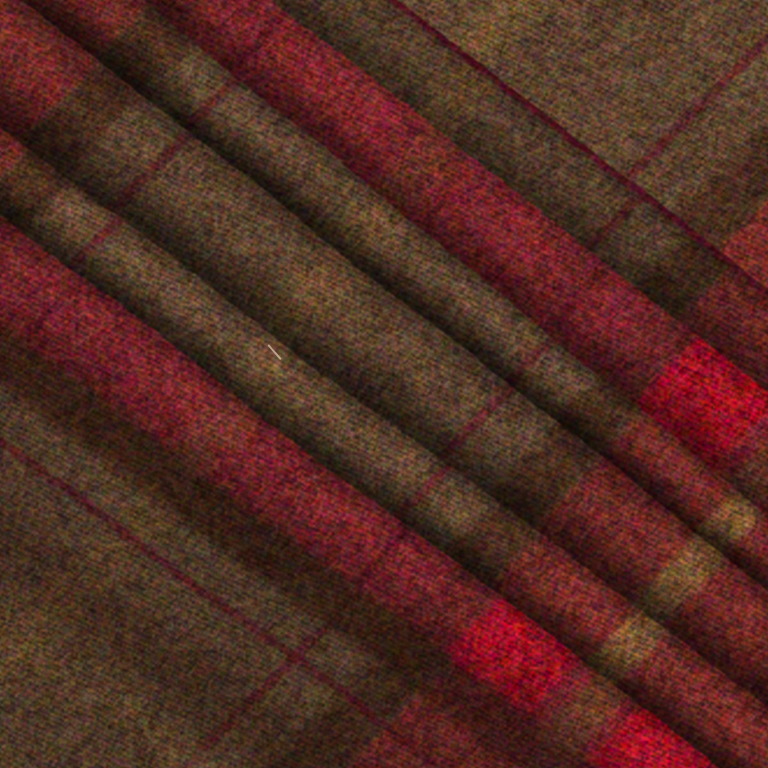
Give the GLSL for this texture, as a Shadertoy shader.

```glsl
const int STRIPS = 8;
const int LOOSE = 7;                       // flat cloth below the last fold
const vec3 BROWN = vec3(0.335, 0.240, 0.170);
const vec3 UMBER = vec3(0.215, 0.115, 0.075);
const vec3 OCHRE = vec3(0.430, 0.310, 0.180);
const vec3 RUST = vec3(0.395, 0.150, 0.135);
const vec3 CRIMSON = vec3(0.440, 0.140, 0.155);
const vec3 SCARLET = vec3(0.590, 0.065, 0.130);
const vec3 MAROON = vec3(0.320, 0.080, 0.120);
const vec3 HAIR = vec3(0.80, 0.72, 0.62);
const float SETT_CENTRE = 0.375;
const float TWILL_FREQ = 150.0;
const float TWILL_DEPTH = 0.09;
const float GRAIN = 0.95;
const float TINT = 0.13;

// Upper edge of each strip: height at the left side, slope (y runs down)
const vec2 EDGE[8] = vec2[8](
    vec2(-1.20, 0.78), vec2(-0.407, 0.78), vec2(-0.283, 0.79), vec2(-0.150, 0.82),
    vec2(-0.021, 0.79), vec2(0.169, 0.75), vec2(0.280, 0.765), vec2(0.420, 0.745));
// Offset of the cross stripes on each strip
const float SHIFT[8] = float[8](1.05, 1.09, 1.14, 1.16, 1.17, 1.19, 1.22, 1.24);
// Brightness on the crest and in the fold of each strip
const vec2 LIGHT[8] = vec2[8](
    vec2(1.08, 1.02), vec2(0.96, 0.62), vec2(1.06, 0.55), vec2(1.12, 0.34),
    vec2(1.10, 0.45), vec2(1.16, 0.42), vec2(1.05, 0.72), vec2(0.88, 0.88));

float hash(vec2 cell) {
    uvec2 q = uvec2(ivec2(cell) + 4096) * uvec2(1597334673u, 3812015801u);
    uint n = (q.x ^ q.y) * 1597334673u;
    n = (n ^ (n >> 15)) * 2246822519u;
    return float((n ^ (n >> 13)) >> 8) / 16777216.0;
}

float noise(vec2 p) {
    vec2 i = floor(p), f = fract(p);
    f = f * f * (3.0 - 2.0 * f);
    return mix(mix(hash(i), hash(i + vec2(1, 0)), f.x),
               mix(hash(i + vec2(0, 1)), hash(i + vec2(1, 1)), f.x), f.y);
}

mat2 rotation(float a) { return mat2(cos(a), sin(a), -sin(a), cos(a)); }

float band(float x, float centre, float halfWidth, float blur) {
    return 1.0 - smoothstep(halfWidth - blur, halfWidth + blur, abs(x - centre));
}

float segment(vec2 p, vec2 a, vec2 b) {
    vec2 ab = b - a;
    return length(p - a - ab * clamp(dot(p - a, ab) / dot(ab, ab), 0.0, 1.0));
}

// Plaid colour of one strip; depth is the distance below its upper edge
vec3 plaid(int strip, vec2 p, float depth) {
    float s = abs(p.x + p.y - SHIFT[strip] + SETT_CENTRE);
    float redZone = smoothstep(0.575, 0.597, s);
    float pale = band(s, 0.0, 0.04, 0.025);
    float accent = band(s, 0.845, 0.035, 0.012);
    float dusk = band(s, 0.535, 0.05, 0.02);
    float thin = band(s, 0.375, 0.009, 0.006);

    if (strip == 2 || strip == 6) {
        vec3 red = mix(CRIMSON, RUST * 0.85, 0.6 * dusk);
        red = mix(red, SCARLET, redZone * (1.0 - band(s, 0.84, 0.07, 0.015)));
        red = mix(red, mix(RUST, OCHRE, 0.4), max(0.65 * pale, accent));
        return mix(red, MAROON, 0.6 * thin);
    }
    vec3 cloth = mix(BROWN, UMBER, 0.65 * dusk);
    cloth = mix(cloth, RUST, redZone);
    cloth = mix(cloth, OCHRE, max(0.5 * pale, accent * 0.85));
    cloth = mix(cloth, MAROON, 0.6 * thin);
    if (strip == 1) {                      // red selvage on the top fold
        cloth = mix(cloth, MAROON * 1.25, 1.0 - smoothstep(0.006, 0.016, depth));
    }
    if (strip == LOOSE) {                  // stripes running along the cloth
        cloth = mix(cloth, mix(UMBER, MAROON, 0.35 * redZone), 0.85 * band(depth, 0.02, 0.06, 0.018));
        cloth = mix(cloth, MAROON, 0.65 * band(depth, 0.152, 0.007, 0.005));
        cloth = mix(cloth, OCHRE, 0.45 * band(depth, 0.39, 0.03, 0.02));
        cloth = mix(cloth, UMBER, 0.4 * band(depth, 0.28, 0.05, 0.04));
    }
    return cloth;
}

// Rounded crest that falls into shadow before the next fold
float foldShade(int strip, float v) {
    if (strip == 0 || strip == LOOSE) return LIGHT[strip].x;
    float rim = strip == 2 ? 0.85 : 0.72;
    float crest = mix(rim, 1.0, smoothstep(0.0, 0.28, v));
    return crest * mix(LIGHT[strip].x, LIGHT[strip].y, smoothstep(0.4, 1.02, v));
}

void mainImage(out vec4 fragColor, in vec2 fragCoord) {
    vec2 p = fragCoord / iResolution.xy;
    p.y = 1.0 - p.y;
    float pixel = 1.0 / iResolution.y;
    float wobble = 0.010 * (noise(p * 5.0) - 0.5) + 0.003 * (noise(p * 60.0) - 0.5);

    // Layer the strips from the top right to the lower left
    vec3 color = vec3(0.0);
    for (int i = 0; i < STRIPS; i++) {
        float depth = p.y - EDGE[i].x - EDGE[i].y * p.x + wobble;
        int next = min(i + 1, STRIPS - 1);
        float span = EDGE[next].x - EDGE[i].x + (EDGE[next].y - EDGE[i].y) * p.x;
        float v = depth / max(span, 0.05);
        float blur = i == LOOSE ? 0.012 : 0.0015 + pixel;
        vec3 cloth = plaid(i, p, depth) * foldShade(i, v);
        color = mix(color, cloth, smoothstep(-blur, blur, depth));
    }

    // Twill ribs, woollen grain and mixed yarn tints
    vec2 rib = rotation(-0.45) * p;
    float twill = sin(6.2832 * TWILL_FREQ * (rib.y + 0.004 * noise(p * 40.0)));
    vec2 fibre = rotation(0.8) * p;
    float grain = 0.42 * noise(fibre * vec2(150.0, 260.0)) + 0.36 * noise(p * 330.0)
                + 0.22 * noise(rib * vec2(70.0, 110.0)) - 0.5;
    float mottling = noise(p * 22.0) - 0.5;
    color *= 1.0 + TWILL_DEPTH * twill + GRAIN * grain + 0.12 * mottling;
    vec3 tint = vec3(noise(p * 190.0 + 17.0), noise(p * 210.0 + 53.0), noise(p * 170.0 + 91.0)) - 0.5;
    color += TINT * tint * (0.25 + 1.6 * color.r);

    // Stray pale fibre
    float stray = segment(p, vec2(0.350, 0.450), vec2(0.365, 0.467));
    color = mix(color, HAIR, 0.8 * (1.0 - smoothstep(0.0005, 0.0008 + pixel, stray)));

    fragColor = vec4(clamp(color, 0.0, 1.0), 1.0);
}
```
